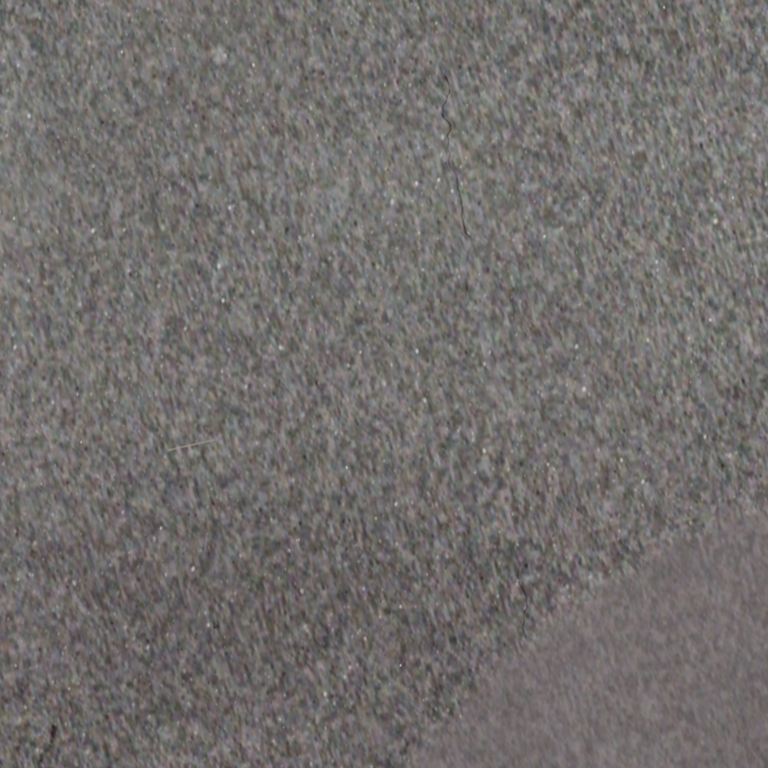
Reproduce this texture procedurally as a WebGL 1 fragment shader.

```glsl
precision highp float;
// Worn asphalt: fine, steeply leaning grains in muted tints, with scattered
// bright glints and dark pits, hairline cracks and a smoother mauve corner.
// Stretched value noise makes the grain, jittered cells make the specks.
uniform vec2 u_resolution;

float hash(vec2 p) {
  vec3 q = fract(p.xyx * 0.1031);
  q += dot(q, q.yzx + 33.33);
  return fract((q.x + q.y) * q.z);
}

float noise(vec2 p) {
  vec2 cell = floor(p), f = fract(p);
  f = f * f * (3.0 - 2.0 * f);
  return mix(mix(hash(cell), hash(cell + vec2(1.0, 0.0)), f.x),
             mix(hash(cell + vec2(0.0, 1.0)), hash(cell + 1.0), f.x), f.y);
}

// Noise centred on zero
float signedNoise(vec2 p) {
  return noise(p) - 0.5;
}

float cloud(vec2 p) {
  return signedNoise(p) + 0.5 * signedNoise(p * 2.1 + 17.0)
       + 0.25 * signedNoise(p * 4.3 + 41.0);
}

// Sparse, slightly tall specks: one candidate in each grid cell
float specks(vec2 p, float cells, float share, float radius, float seed) {
  vec2 g = p * cells, home = floor(g);
  float blur = 0.7 / u_resolution.y, sum = 0.0;
  for (int j = -1; j <= 1; j++) {
    for (int i = -1; i <= 1; i++) {
      vec2 cell = home + vec2(float(i), float(j));
      vec2 id = cell + seed;
      vec2 d = (g - cell - vec2(hash(id + 3.7), hash(id + 9.2))) / cells;
      d = vec2(d.x + 0.35 * (hash(id + 5.1) - 0.5) * d.y, d.y * 0.72);
      float size = radius * mix(0.5, 1.1, hash(id + 13.4));
      float spot = 1.0 - smoothstep(size * 0.3 - blur, size + blur, length(d));
      sum += spot * step(hash(id), share) * mix(0.4, 1.0, hash(id + 21.8));
    }
  }
  return min(sum, 1.0);
}

// Soft line from a to b
float stroke(vec2 p, vec2 a, vec2 b, float width) {
  vec2 ab = b - a;
  float t = clamp(dot(p - a, ab) / dot(ab, ab), 0.0, 1.0);
  float blur = 0.7 / u_resolution.y;
  return 1.0 - smoothstep(width * 0.3 - blur, width + blur, length(p - a - ab * t));
}

void main() {
  vec2 p = gl_FragCoord.xy / u_resolution.y;

  // Smooth corner below a curved, ragged border
  float t = p.x - 0.53;
  float side = 1.17 * t - 0.9 * t * t - p.y + 0.035 * cloud(p * 22.0);
  float patchMask = smoothstep(-0.015, 0.03, side);
  float border = exp(-pow((side - 0.004) / 0.016, 2.0)) * smoothstep(0.5, 0.75, p.x);

  // Broad tone: paler at the top, a dark stain low in the middle
  vec3 color = mix(vec3(0.418, 0.398, 0.395), vec3(0.463, 0.454, 0.444),
                   smoothstep(0.1, 0.75, p.y));
  color = mix(color, vec3(0.452, 0.425, 0.428), patchMask);
  vec2 stain = (p - vec2(0.38, 0.22)) / vec2(0.3, 0.16);
  color -= 0.025 * exp(-dot(stain, stain)) * (1.0 - patchMask);
  color += 0.035 * cloud(p * 5.0) + 0.02 * signedNoise(p * 38.0);
  color += border * vec3(0.035, 0.03, 0.028);

  // Grain, longer along a steep leaning axis
  vec2 bent = p + 0.006 * vec2(noise(p * 17.0), noise(p * 17.0 + 50.0));
  vec2 grainUv = mat2(0.96, -0.28, 0.28, 0.96) * bent;
  float grain = 0.17 * signedNoise(grainUv * vec2(215.0, 105.0))
              + 0.12 * signedNoise(grainUv * vec2(310.0, 190.0) + 31.0)
              + 0.07 * signedNoise(bent * vec2(110.0, 75.0) + 77.0);
  float strength = mix(1.0 + 0.25 * cloud(p * 4.0 + 8.0), 0.5, patchMask);
  color += grain * strength;

  // Faint red, green and blue casts from grain to grain
  vec3 tint = vec3(signedNoise(grainUv * vec2(170.0, 90.0) + 120.0),
                   signedNoise(grainUv * vec2(170.0, 90.0) + 240.0),
                   signedNoise(grainUv * vec2(170.0, 90.0) + 360.0));
  color += tint * vec3(0.06, 0.035, 0.065) * strength;

  // Dark pits, dim chips and rare bright glints
  float rough = 1.0 - 0.85 * patchMask;
  color -= 0.13 * rough * specks(p, 75.0, 0.13, 0.0032, 60.0);
  color += 0.17 * rough * specks(p, 95.0, 0.13, 0.0024, 130.0);
  color = mix(color, vec3(0.86, 0.85, 0.82),
              0.85 * rough * specks(p, 36.0, 0.09, 0.0032, 210.0));

  // Hairline cracks, broken up by noise
  vec2 q = p + vec2(0.012 * cloud(p.yy * 28.0), 0.0);
  float crack = max(stroke(q, vec2(0.58, 0.9), vec2(0.587, 0.79), 0.0016),
                    stroke(q, vec2(0.587, 0.79), vec2(0.612, 0.69), 0.0018));
  crack = max(crack, 0.8 * stroke(q, vec2(0.612, 0.69), vec2(0.603, 0.6), 0.0014));
  crack = max(crack, 0.8 * stroke(q, vec2(0.672, 0.32), vec2(0.686, 0.17), 0.0016));
  color -= 0.14 * crack * smoothstep(0.2, 0.6, noise(p * 45.0));

  // Pale scuff, dry straw and a dark gouge
  float scuff = length((p - vec2(0.286, 0.93)) * vec2(1.0, 0.8));
  color += 0.08 * (1.0 - smoothstep(0.004, 0.016, scuff + 0.006 * cloud(p * 90.0)));
  color = mix(color, vec3(0.63, 0.59, 0.53),
              0.75 * stroke(p, vec2(0.22, 0.414), vec2(0.278, 0.427), 0.0018));
  color -= 0.2 * stroke(p, vec2(0.068, 0.036), vec2(0.071, 0.052), 0.005);

  gl_FragColor = vec4(clamp(color, 0.0, 1.0), 1.0);
}
```
